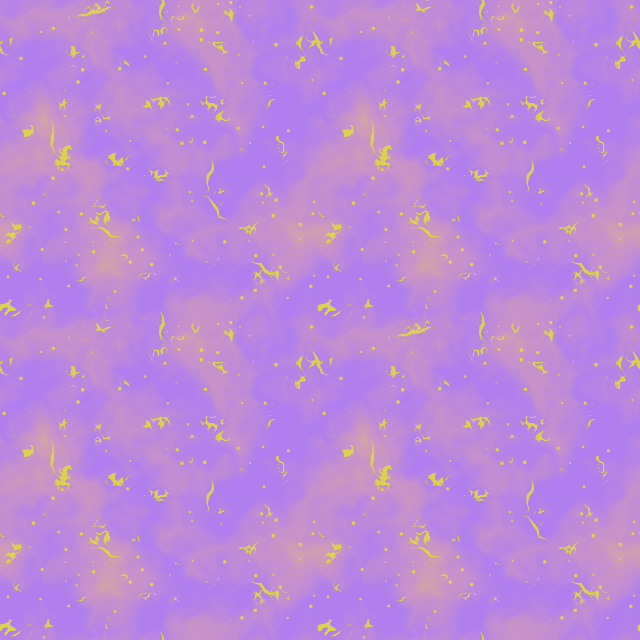
A three.js fragment shader for this texture:

```glsl
// Violet and rose mottled clouds with scattered broken gold flakes and veins, tiled.
varying vec2 vUv;

const float REPEATS = 2.0;
const vec3 VIOLET = vec3(0.69, 0.495, 0.935);
const vec3 ROSE = vec3(0.785, 0.575, 0.785);
const vec3 TAN = vec3(0.825, 0.64, 0.66);
const vec3 GOLD = vec3(0.86, 0.82, 0.31);

// Warm patch centres and radius, in tile units
const vec2 PATCH_A = vec2(0.18, 0.56);
const vec2 PATCH_B = vec2(0.60, 0.96);
const vec2 PATCH_C = vec2(0.40, 0.20);
const vec2 PATCH_D = vec2(0.96, 0.30);
const float PATCH_RADIUS = 0.13;

const float CLOUD_SCALE = 5.0;
const float CLUMP_SCALE = 11.0;
const float STRAND_SCALE = 30.0;
const float CLUMP_LEVEL = 0.34;
const float DOT_CELLS = 26.0;
const float VEIN_COUNT = 6.0;
const float VEIN_LENGTH = 0.05;
const float VEIN_WIDTH = 0.006;
const float SOFT = 0.002;

// Marks found only on alternate tiles
const vec2 EXTRA_VEIN = vec2(0.675, 0.35);
const vec2 ARCH_MARK = vec2(0.29, 0.96);

vec2 hash2(vec2 p) {
  vec2 q = vec2(dot(p, vec2(127.1, 311.7)), dot(p, vec2(269.5, 183.3)));
  return fract(sin(q) * 43758.5);
}

float corner(vec2 cell, vec2 offset, vec2 f, float period) {
  float a = 6.2832 * hash2(mod(cell + offset, period) + period * 1.7).x;
  return dot(vec2(cos(a), sin(a)), f - offset);
}

// Gradient noise that wraps over the tile
float noise(vec2 p, float period) {
  vec2 cell = floor(p * period);
  vec2 f = fract(p * period);
  vec2 u = f * f * f * (f * (f * 6.0 - 15.0) + 10.0);
  float low = mix(corner(cell, vec2(0.0), f, period), corner(cell, vec2(1.0, 0.0), f, period), u.x);
  float high = mix(corner(cell, vec2(0.0, 1.0), f, period), corner(cell, vec2(1.0), f, period), u.x);
  return mix(low, high, u.y);
}

float clouds(vec2 p) {
  float sum = 0.0, amp = 1.0, period = CLOUD_SCALE;
  for (int i = 0; i < 5; i++) {
    sum += amp * noise(p, period);
    amp *= 0.55;
    period *= 2.0;
  }
  return sum;
}

// Shortest offset from c to p across the wrapped tile
vec2 wrapped(vec2 p, vec2 c) {
  return fract(p - c + 0.5) - 0.5;
}

float warmPatch(vec2 p, vec2 c) {
  vec2 d = wrapped(p, c) / PATCH_RADIUS;
  return exp(-dot(d, d));
}

// Tapered stroke along an angle
float vein(vec2 p, vec2 c, float angle) {
  vec2 d = wrapped(p, c);
  vec2 dir = vec2(cos(angle), sin(angle));
  float along = dot(d, dir);
  float across = dot(d, vec2(-dir.y, dir.x)) + 0.006 * sin(along * 70.0);
  float width = VEIN_WIDTH * (1.0 - abs(along) / VEIN_LENGTH);
  return smoothstep(SOFT, -SOFT, abs(across) - width);
}

// Slanted bar carrying small arches
float archMark(vec2 p) {
  vec2 d = wrapped(p, ARCH_MARK);
  d.y -= 0.2 * d.x;
  float bar = abs(d.y) - 0.006 * (1.0 - abs(d.x) / 0.055);
  float arch = abs(d.y - 0.024 * abs(sin((d.x + 0.03) * 105.0))) - 0.002;
  arch = max(arch, abs(d.x - 0.01) - 0.04);
  return smoothstep(SOFT, -SOFT, min(bar, arch));
}

void main() {
  vec2 tile = floor(vUv * REPEATS);
  vec2 p = fract(vUv * REPEATS);
  float alternate = mod(tile.x + tile.y, 2.0);

  // Mottled ground
  vec2 bend = vec2(noise(p, 9.0), noise(p, 13.0));
  float patches = warmPatch(p, PATCH_A) + warmPatch(p, PATCH_B)
    + warmPatch(p, PATCH_C) + warmPatch(p, PATCH_D);
  float warmth = 0.25 + 0.9 * clouds(p + 0.06 * bend) + 0.7 * patches;
  vec3 color = mix(VIOLET, ROSE, smoothstep(-0.1, 0.95, warmth));
  color = mix(color, TAN, smoothstep(0.85, 1.5, warmth));

  // Lacy flakes gathered in clumps
  float clump = noise(p, CLUMP_SCALE) + 0.5 * noise(p, 23.0) + 0.08 * patches;
  vec2 q = p + 0.012 * vec2(noise(p, 19.0), noise(p, 27.0));
  float strand = abs(noise(q, STRAND_SCALE) + 0.6 * noise(q, 53.0));
  float gold = smoothstep(-0.05, 0.06, 0.8 * (clump - CLUMP_LEVEL) - strand);

  // Loose dots, one at most per cell
  vec2 cell = floor(p * DOT_CELLS);
  vec2 seed = hash2(cell + 7.0);
  float radius = 0.15 * smoothstep(0.75, 1.0, hash2(cell + 41.0).x);
  float spot = length(fract(p * DOT_CELLS) - 0.2 - 0.6 * seed) - radius;
  gold = max(gold, smoothstep(0.05, -0.05, spot) * step(0.02, radius));

  // Ragged veins
  vec2 r = p + 0.008 * vec2(noise(p, 37.0), noise(p, 43.0));
  float veins = 0.0;
  for (float i = 0.0; i < VEIN_COUNT; i++) {
    vec2 c = vec2(0.655, 0.455) + i * vec2(0.17, -0.295);
    veins = max(veins, vein(r, c, -1.0 - 0.65 * cos(i * 2.36)));
  }
  float extra = max(vein(r, EXTRA_VEIN, -0.85), archMark(r));
  gold = max(gold, max(veins, alternate * extra));

  gl_FragColor = vec4(mix(color, GOLD, gold), 1.0);
}
```
